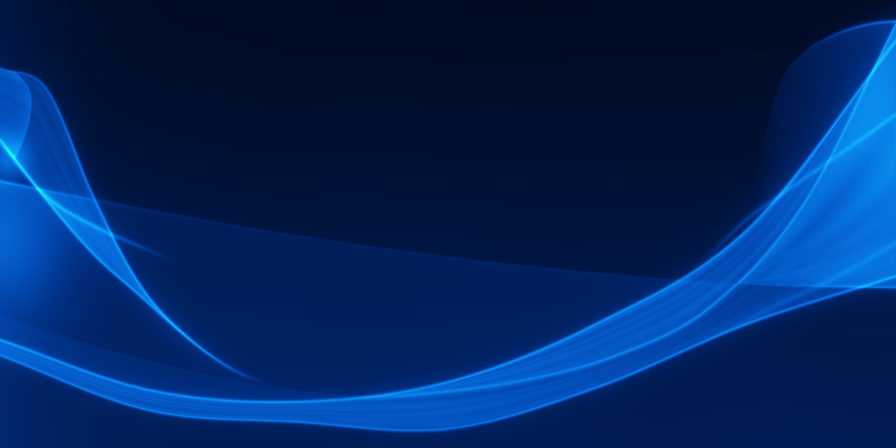
Give the GLSL for this background, as a WebGL 2 fragment shader.

```glsl
#version 300 es
precision highp float;
// Translucent blue ribbons sweeping across a dark navy backdrop.
// Each fold is a smooth height curve; sheets between curves and thin rims
// add light, and one colour ramp turns the summed light into blue.

uniform vec2 u_resolution;
out vec4 fragColor;

// Gradient noise
vec2 hashGradient(vec2 cell) {
  float angle = 6.2832 * fract(sin(dot(cell, vec2(127.1, 311.7))) * 4375.85);
  return vec2(cos(angle), sin(angle));
}

float gradientNoise(vec2 p) {
  vec2 i = floor(p), f = p - i;
  vec2 s = f * f * f * (f * (f * 6.0 - 15.0) + 10.0);
  vec2 e = vec2(1.0, 0.0);
  float a = dot(hashGradient(i), f);
  float b = dot(hashGradient(i + e), f - e);
  float c = dot(hashGradient(i + e.yx), f - e.yx);
  float d = dot(hashGradient(i + 1.0), f - 1.0);
  return mix(mix(a, b, s.x), mix(c, d, s.x), s.y);
}

// Smooth curve through seven evenly spaced heights on [start, end]
float spline(float x, float start, float end, float h[7]) {
  float t = clamp((x - start) / (end - start), 0.0, 1.0) * 6.0;
  int i = min(int(t), 5);
  float f = t - float(i);
  float b = h[i], c = h[i + 1];
  float a = i > 0 ? h[i - 1] : 2.0 * b - c;
  float d = i < 5 ? h[i + 2] : 2.0 * c - b;
  return b + 0.5 * f * (c - a + f * (2.0 * a - 5.0 * b + 4.0 * c - d
       + f * (3.0 * (b - c) + d - a)));
}

// Approximate signed distance to the curve, positive above it
float edge(vec2 p, float start, float end, float h[7]) {
  const float STEP = 0.004;
  float slope = (spline(p.x + STEP, start, end, h)
               - spline(p.x - STEP, start, end, h)) / (2.0 * STEP);
  return (p.y - spline(p.x, start, end, h)) / sqrt(1.0 + slope * slope);
}

float below(float d, float aa) { return 1.0 - smoothstep(-aa, aa, d); }

float sheet(float top, float bottom, float aa) {
  return below(top, aa) * below(-bottom, aa);
}

// Thin bright line with a faint halo
float rim(float d, float width) {
  return exp(-d * d / (width * width)) + 0.22 * exp(-abs(d) / (5.0 * width));
}

float spot(vec2 p, vec2 center, vec2 radius) {
  vec2 q = (p - center) / radius;
  return exp(-dot(q, q));
}

// Fine streaks running along a ribbon
float fibres(float top, float bottom, float x) {
  float across = bottom / max(bottom - top, 0.004);
  return 1.0 + 0.4 * gradientNoise(vec2(x * 1.5, across * 7.0));
}

vec3 blueRamp(float light) {
  return vec3(0.12 * light * light, light,
              1.0 - exp(-light * (3.3 + 2.8 * light)));
}

void main() {
  vec2 p = gl_FragCoord.xy / u_resolution * vec2(2.0, 1.0);
  float aa = 1.0 / u_resolution.y;
  float thin = max(0.0036, 0.8 * aa);

  // Long sweeping folds
  float hem = edge(p, 0.0, 2.0, float[7](0.206, 0.083, 0.057, 0.042, 0.135, 0.276, 0.383));
  float crest = edge(p, 0.0, 2.0, float[7](0.242, 0.130, 0.104, 0.148, 0.279, 0.487, 0.909));
  float inner = edge(p, 0.75, 2.0, float[7](0.107, 0.122, 0.151, 0.206, 0.312, 0.542, 0.948));
  float veil = edge(p, 0.0, 2.0, float[7](0.596, 0.531, 0.474, 0.427, 0.391, 0.365, 0.357));
  float lining = edge(p, 0.0, 1.0, float[7](0.297, 0.242, 0.195, 0.156, 0.128, 0.117, 0.120));
  // Left loop
  float loopTop = edge(p, 0.0, 0.625, float[7](0.849, 0.802, 0.562, 0.365, 0.250, 0.177, 0.135));
  float loopLow = edge(p, 0.0, 0.625, float[7](0.688, 0.552, 0.432, 0.339, 0.247, 0.172, 0.130));
  float ray = edge(p, 0.0, 0.625, float[7](0.682, 0.562, 0.497, 0.450, 0.406, 0.367, 0.328));
  float backFold = edge(p.yx, 0.594, 0.844, float[7](0.0, 0.029, 0.049, 0.063, 0.070, 0.065, 0.031));
  // Right sail
  float sail = edge(p, 1.687, 2.0, float[7](0.596, 0.812, 0.880, 0.914, 0.935, 0.948, 0.953));
  float upperCrease = edge(p, 1.5, 2.0, float[7](0.367, 0.432, 0.510, 0.570, 0.628, 0.685, 0.745));
  float lowerCrease = edge(p, 1.5, 2.0, float[7](0.208, 0.245, 0.284, 0.326, 0.365, 0.409, 0.458));

  // Backdrop and side glows
  float light = mix(0.112, 0.042, smoothstep(-0.1, 1.1, p.y));
  light += 0.045 * exp(-p.x / 0.16) + 0.003 * gradientNoise(p * 3.0);
  light += 0.24 * spot(p, vec2(0.0, 0.48), vec2(0.15, 0.17)) * below(max(veil, loopTop), aa);

  // Broad faint sheets
  light += sheet(veil, hem, aa) * (0.028 + 0.01 * exp(-abs(veil) / 0.08));
  light += 0.025 * sheet(lining, crest, aa);
  float right = smoothstep(1.66, 2.0, p.x);
  light += sheet(sail, max(crest, veil), aa) * smoothstep(1.66, 1.75, p.x) * (0.025 + 0.09 * right);
  light += sheet(inner, veil, aa) * 0.13 * fibres(inner, veil, p.x);
  light += 0.13 * spot(p, vec2(1.98, 0.73), vec2(0.13, 0.17)) * below(inner, aa);

  // Main ribbon, bright between its crest and inner fold
  float lowerTop = p.x < 0.75 ? crest : inner;
  float lowerFill = mix(0.18, 0.10, smoothstep(0.9, 1.8, p.x));
  light += sheet(lowerTop, hem, aa) * lowerFill * fibres(lowerTop, hem, p.x);
  light += sheet(crest, inner, aa) * smoothstep(0.7, 0.85, p.x) * 0.20 * fibres(crest, inner, p.x);

  // Loop sheets
  float loopFade = 1.0 - smoothstep(0.35, 0.62, p.x);
  light += sheet(loopTop, loopLow, aa) * loopFade * 0.15 * fibres(loopTop, loopLow, p.x);
  light += sheet(max(loopTop, ray), loopLow, aa) * loopFade * 0.09;
  float backMask = below(backFold, aa) * sheet(loopTop, ray, aa);
  light += backMask * (0.04 + 0.12 * exp(-abs(backFold) / 0.02));
  light += 0.28 * spot(p, vec2(0.015, 0.645), vec2(0.045, 0.05));

  // Bright rims and creases
  light += rim(hem, thin) * mix(0.15, 0.22, smoothstep(0.8, 1.5, p.x));
  light += 0.22 * rim(crest, thin);
  light += 0.16 * rim(inner, thin) * smoothstep(0.72, 0.95, p.x);
  light += rim(veil, thin) * (0.012 + 0.18 * exp(-p.x / 0.15) + 0.13 * smoothstep(1.75, 1.95, p.x));
  light += rim(loopTop, thin) * loopFade * mix(0.07, 0.22, smoothstep(0.03, 0.2, p.x));
  light += 0.20 * rim(loopLow, thin) * loopFade;
  light += 0.22 * rim(ray, 1.4 * thin) * (1.0 - smoothstep(0.18, 0.42, p.x));
  light += 0.22 * rim(sail, thin) * smoothstep(1.75, 2.0, p.x);
  light += 0.13 * rim(upperCrease, 1.5 * thin) * smoothstep(1.52, 1.72, p.x);
  light += 0.08 * rim(lowerCrease, 2.0 * thin) * smoothstep(1.5, 1.7, p.x);

  fragColor = vec4(clamp(blueRamp(light), 0.0, 1.0), 1.0);
}
```
